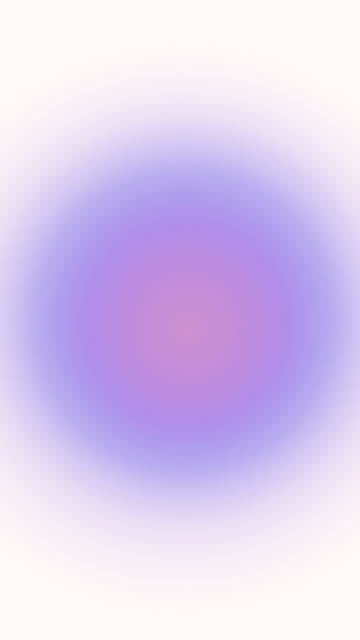
This background is drawn by a Shadertoy shader. Its source:

```glsl
// A soft radial glow: a rose core in a violet and periwinkle halo on warm white.
// Lengths are in canvas widths, measured from the canvas centre.
#define CORE_CENTER vec2(0.023, -0.025)
#define RING_CENTER vec2(0.014, -0.003)
#define HALO_CENTER vec2(0.004, -0.024)
#define DITHER (1.0 / 255.0)

const int STOPS = 10;

// Radius of each colour stop, from the core outwards
const float stopRadius[STOPS] = float[](
    0.0, 0.174, 0.278, 0.359, 0.417, 0.484, 0.574, 0.660, 0.764, 0.926);

const vec3 stopColor[STOPS] = vec3[](
    vec3(0.805, 0.570, 0.810),  // rose
    vec3(0.745, 0.550, 0.870),  // orchid
    vec3(0.690, 0.555, 0.910),  // violet
    vec3(0.685, 0.625, 0.930),  // periwinkle
    vec3(0.730, 0.685, 0.940),
    vec3(0.820, 0.780, 0.950),  // lavender
    vec3(0.925, 0.875, 0.960),
    vec3(0.975, 0.935, 0.965),  // blush
    vec3(0.995, 0.970, 0.970),
    vec3(0.998, 0.980, 0.972)); // warm white

// Hash without sine
float hash(vec2 p) {
    vec3 q = fract(p.xyx * 0.1031);
    q += dot(q, q.yzx + 33.33);
    return fract((q.x + q.y) * q.z);
}

// Colour along the radius
vec3 glowRamp(float radius) {
    vec3 color = stopColor[0];
    for (int i = 1; i < STOPS; i++) {
        float blend = (radius - stopRadius[i - 1]) / (stopRadius[i] - stopRadius[i - 1]);
        color = mix(color, stopColor[i], clamp(blend, 0.0, 1.0));
    }
    return color;
}

void mainImage(out vec4 fragColor, in vec2 fragCoord) {
    vec2 p = (fragCoord - 0.5 * iResolution.xy) / iResolution.x;

    // The centre drifts between the core, the ring and the outer halo
    float reach = length(p - RING_CENTER);
    vec2 center = mix(CORE_CENTER, RING_CENTER, smoothstep(0.1, 0.45, reach));
    center = mix(center, HALO_CENTER, smoothstep(0.5, 0.75, reach));

    vec3 color = glowRamp(length(p - center));

    // Faint grain hides banding
    color += (hash(fragCoord) - 0.5) * DITHER;
    fragColor = vec4(color, 1.0);
}
```
